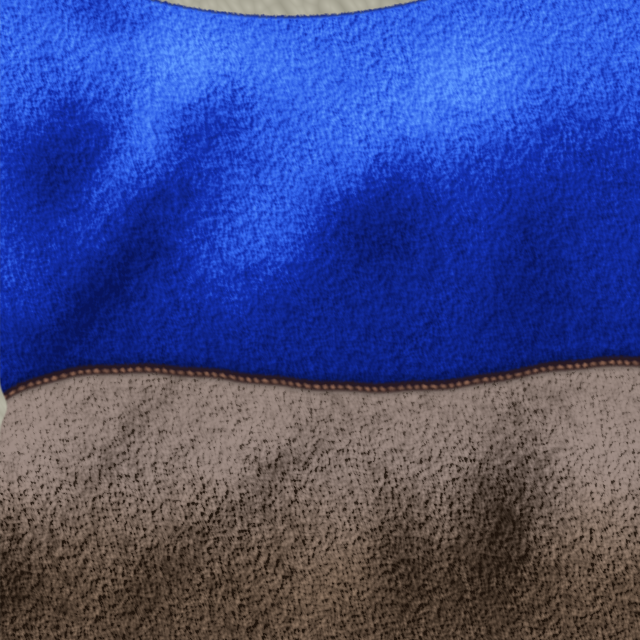
Write a Shadertoy shader that draws this texture.

```glsl
vec2 hash2(vec2 p) {
    vec3 q = fract(p.xyx * vec3(0.1031, 0.1030, 0.0973));
    q += dot(q, q.yzx + 33.33);
    return fract((q.xx + q.yz) * q.zy);
}

// Distance to the nearest scattered cell centre
float cellular(vec2 p) {
    vec2 cell = floor(p), f = fract(p);
    float nearest = 4.0;
    for (int j = -1; j <= 1; j++)
    for (int i = -1; i <= 1; i++) {
        vec2 o = vec2(i, j);
        vec2 d = o + hash2(cell + o) - f;
        nearest = min(nearest, dot(d, d));
    }
    return sqrt(nearest);
}

// Slanted tufts lit from the upper left
float pileRelief(vec2 p) {
    p += 0.3 * sin(p.yx * 0.63 + 1.4 * sin(p * 0.27));
    p.x += 0.4 * p.y;
    return cellular(p + vec2(0.28, -0.3)) - cellular(p - vec2(0.1, -0.1));
}

// Soft rotated ellipse
float fold(vec2 p, vec2 centre, vec2 size, float angle) {
    p -= centre;
    float c = cos(angle), s = sin(angle);
    p = vec2(c * p.x + s * p.y, c * p.y - s * p.x) / size;
    return exp(-dot(p, p));
}

float seamHeight(float x) {
    return 0.411 + 0.016 * cos((x - 0.17) * 7.5) - 0.04 * exp(-x / 0.07)
         + 0.009 * smoothstep(0.7, 0.9, x) + 0.001 * sin(x * 61.0);
}

vec3 blueFleece(vec2 p, float relief, float clump) {
    float v = 0.17 + 0.45 * smoothstep(0.4, 0.93, p.y);
    // Shaded hollows
    v -= 0.32 * fold(p, vec2(0.10, 0.75), vec2(0.11, 0.08), 0.9);
    v -= 0.20 * fold(p, vec2(0.22, 0.63), vec2(0.16, 0.05), 0.95);
    v -= 0.12 * fold(p, vec2(0.13, 0.50), vec2(0.15, 0.04), 0.8);
    v -= 0.24 * fold(p, vec2(0.60, 0.65), vec2(0.11, 0.08), 0.6);
    v -= 0.16 * fold(p, vec2(0.83, 0.62), vec2(0.07, 0.15), 0.0);
    v -= 0.16 * fold(p, vec2(0.97, 0.74), vec2(0.13, 0.12), 0.0);
    v -= 0.12 * fold(p, vec2(0.34, 0.82), vec2(0.07, 0.05), 0.8);
    v -= 0.18 * fold(p, vec2(0.16, 0.98), vec2(0.07, 0.03), -0.2);
    // Raised folds
    v += 0.18 * fold(p, vec2(0.20, 0.76), vec2(0.16, 0.04), 1.0);
    v += 0.20 * fold(p, vec2(0.40, 0.62), vec2(0.12, 0.07), 0.8);
    v += 0.14 * fold(p, vec2(0.61, 0.81), vec2(0.20, 0.07), 0.5);
    v += 0.15 * fold(p, vec2(0.33, 0.91), vec2(0.16, 0.06), -0.2);
    v += 0.15 * fold(p, vec2(0.01, 0.58), vec2(0.05, 0.10), 0.0);
    v += 0.12 * fold(p, vec2(0.74, 0.87), vec2(0.08, 0.07), 0.0);
    v += relief * (0.23 + 0.22 * clamp(v, 0.0, 0.6)) + 0.12 * clump;
    vec3 c = mix(vec3(0.03, 0.08, 0.36), vec3(0.08, 0.19, 0.69), clamp(v / 0.4, 0.0, 1.0));
    c = mix(c, vec3(0.19, 0.38, 0.91), clamp((v - 0.4) / 0.22, 0.0, 1.0));
    return mix(c, vec3(0.37, 0.60, 1.0), clamp((v - 0.62) / 0.3, 0.0, 1.0));
}

vec3 brownFleece(vec2 p, float relief, float clump) {
    float v = 0.34 + 0.36 * smoothstep(0.03, 0.36, p.y);
    v -= 0.34 * fold(p, vec2(0.79, 0.20), vec2(0.16, 0.07), 1.35);
    v -= 0.20 * fold(p, vec2(0.63, 0.14), vec2(0.12, 0.05), 1.7);
    v -= 0.16 * fold(p, vec2(0.20, 0.32), vec2(0.12, 0.025), 0.9);
    v -= 0.16 * fold(p, vec2(0.42, 0.25), vec2(0.16, 0.04), 0.7);
    v -= 0.22 * fold(p, vec2(0.00, 0.10), vec2(0.07, 0.08), 0.0);
    v -= 0.12 * fold(p, vec2(0.25, 0.12), vec2(0.12, 0.05), 1.0);
    v += 0.14 * fold(p, vec2(0.04, 0.30), vec2(0.06, 0.09), -0.4);
    v += 0.12 * fold(p, vec2(0.33, 0.25), vec2(0.16, 0.04), 0.9);
    v += 0.16 * fold(p, vec2(0.94, 0.25), vec2(0.08, 0.12), 0.0);
    v += 0.12 * fold(p, vec2(0.52, 0.10), vec2(0.13, 0.05), 1.0);
    // Sparse dark gaps between tufts
    float depth = mix(1.0, 0.6, smoothstep(0.22, 0.4, p.y));
    v += depth * (0.54 * relief - 0.28 * smoothstep(0.12, 0.45, -relief)) + 0.20 * clump + 0.04;
    vec3 light = mix(vec3(0.60, 0.50, 0.42), vec3(0.62, 0.55, 0.52), smoothstep(0.05, 0.3, p.y));
    return mix(vec3(0.12, 0.08, 0.05), light, smoothstep(-0.12, 1.02, v));
}

void mainImage(out vec4 fragColor, in vec2 fragCoord) {
    vec2 p = fragCoord / iResolution.xy;
    float soft = max(0.0025, 1.0 / iResolution.y);

    // Fine and coarse pile, stronger in some patches
    float relief = 0.58 * pileRelief(p * vec2(108.0, 88.0))
                 + 0.50 * pileRelief(p * vec2(190.0, 160.0) + 31.0);
    float patches = cellular(p * vec2(15.0, 12.0) + 0.4 * sin(p.yx * 33.0));
    relief *= 0.75 + 0.45 * patches;
    float clump = 0.5 - cellular(p * vec2(52.0, 38.0) + 0.4 * sin(p.yx * 70.0));
    vec2 ruffled = p + 0.007 * sin(p.yx * 41.0 + 2.0 * sin(p * 23.0)) + 0.015 * clump;

    float above = p.y - seamHeight(p.x) + 0.002 * relief;
    vec3 blue = blueFleece(ruffled, relief, clump) * mix(0.65, 1.0, smoothstep(0.0, 0.03, above));
    vec3 brown = brownFleece(ruffled, relief, clump) * mix(1.0, 0.8, smoothstep(-0.018, -0.006, above));
    vec3 color = mix(brown, blue, smoothstep(-soft, soft, above));

    // Dark binding with a row of stitches
    float binding = 1.0 - smoothstep(0.004, 0.011, abs(above));
    color = mix(color, vec3(0.17, 0.10, 0.10), 0.85 * binding);
    float row = p.x * 76.0 + above * 25.0 + 0.12 * sin(p.x * 97.0);
    vec2 stitch = vec2((fract(row) - 0.5) / 76.0, above + 0.002);
    float bead = 1.0 - smoothstep(0.1, 1.3, length(stitch / vec2(0.0055, 0.0045)));
    float worn = 0.6 + 0.3 * hash2(vec2(floor(row), 7.0)).x;
    color = mix(color, vec3(0.58, 0.42, 0.34), worn * bead);

    // Pale backdrop behind the top and left edges
    float top = p.y - 0.975 - 0.6 * (p.x - 0.45) * (p.x - 0.45) + 0.003 * relief;
    float left = 0.012 * exp(-pow((p.y - 0.365) / 0.024, 2.0)) - 0.001 - p.x;
    color = mix(color, vec3(0.10, 0.10, 0.30), 0.7 * smoothstep(-0.006, 0.0, top));
    vec3 backdrop = vec3(0.66, 0.65, 0.59) + 0.12 * clump;
    color = mix(color, backdrop, smoothstep(-soft, soft, max(top, left)));

    fragColor = vec4(color, 1.0);
}
```
